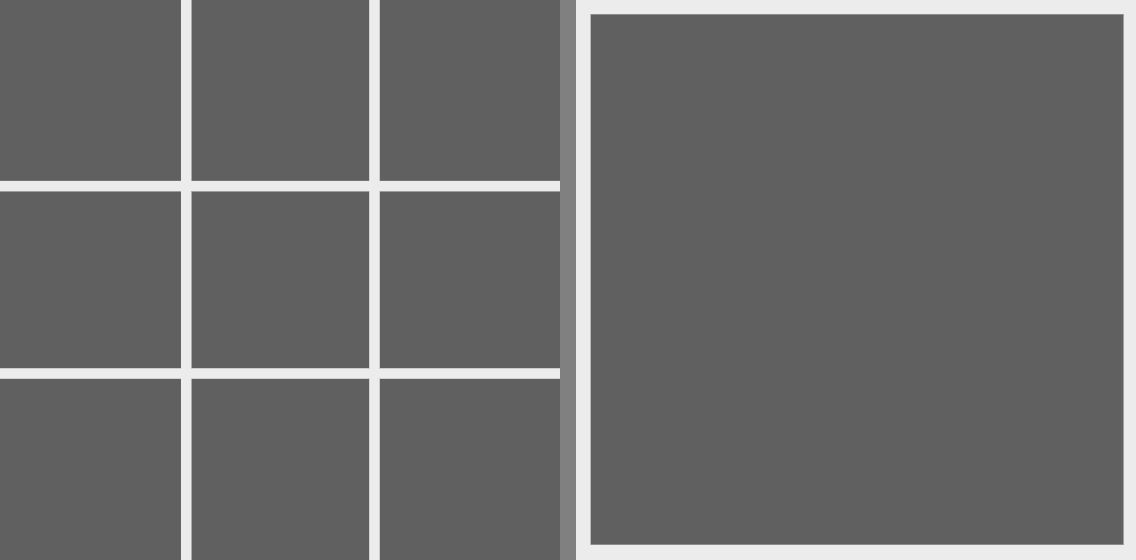
Left, the full canvas; right, a detail of the centre.
A WebGL 2 fragment shader for this pattern:

```glsl
#version 300 es
precision highp float;
// Three by three flat grey square tiles separated by pale straight grout lines.

uniform vec2 u_resolution;
out vec4 outColor;

const vec3 TILE_COLOR = vec3(0.376);
const vec3 GROUT_COLOR = vec3(0.925);
const vec2 TILE_COUNT = vec2(3.0);
const vec2 FIRST_LINE = vec2(0.3326, 0.3330);   // centre of the first line on each axis
const vec2 LINE_PITCH = vec2(0.3361, 0.3346);   // spacing between line centres
const float LINE_WIDTH = 0.0189;

// Distance on each axis to the nearest inner line; the outer border has none.
vec2 lineDistance(vec2 p) {
    vec2 index = floor((p - FIRST_LINE) / LINE_PITCH + 0.5);
    index = clamp(index, vec2(0.0), TILE_COUNT - 2.0);
    return abs(p - FIRST_LINE - index * LINE_PITCH);
}

void main() {
    vec2 uv = gl_FragCoord.xy / u_resolution;
    vec2 pixel = 1.0 / u_resolution;

    // Edge coverage over one pixel, for vertical and horizontal lines
    vec2 edge = lineDistance(uv) - 0.5 * LINE_WIDTH;
    vec2 coverage = clamp(0.5 - edge / pixel, 0.0, 1.0);
    float grout = max(coverage.x, coverage.y);

    outColor = vec4(mix(TILE_COLOR, GROUT_COLOR, grout), 1.0);
}
```
